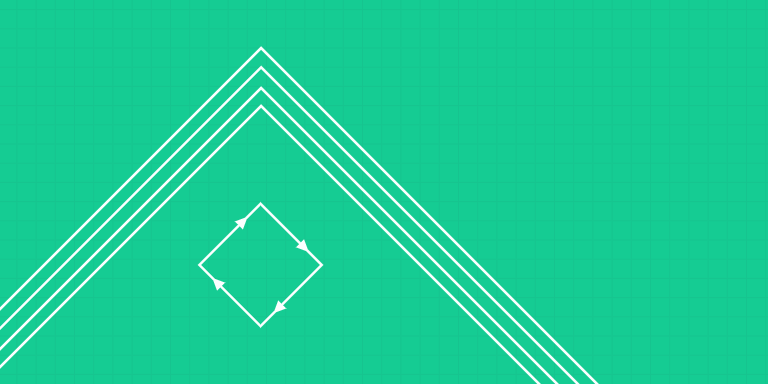
Give the GLSL for this background, as a Shadertoy shader.

```glsl
// Flat green ground with a faint square grid, four nested white chevrons and
// a diamond whose sides carry clockwise arrowheads. All shapes are distance
// functions in units of the canvas height, with the origin at lower left.

// Coverage of a shape from its signed distance, softened over one pixel
float fill(float dist) {
    return clamp(0.5 - dist * iResolution.y, 0.0, 1.0);
}

// Distance to the nearest line of a grid with cells of 0.05
float gridDistance(vec2 p) {
    vec2 toLine = abs(fract(p / 0.05 - vec2(0.88, 0.5) + 0.5) - 0.5) * 0.05;
    return min(toLine.x, toLine.y);
}

// Nested right-angled chevrons, slightly uneven in spacing
float chevrons(vec2 p, float halfStroke) {
    float height = p.y + abs(p.x - 0.680);
    float dist = 1e3;
    for (int i = 0; i < 4; i++) {
        float apex = 0.875 - 0.0503 * float(i) - (i == 2 ? 0.0035 : 0.0);
        dist = min(dist, abs(height - apex) * 0.7071);
    }
    return dist - halfStroke;
}

// Diamond outline with one arrowhead per side
float arrowDiamond(vec2 p, float halfStroke) {
    const float halfSide = 0.1126;

    // Turn by 45 degrees, then fold all four sides onto the top one
    vec2 q = vec2(p.x + p.y, p.y - p.x) * 0.7071;
    if (abs(q.x) > abs(q.y)) q = vec2(-q.y, q.x);
    if (q.y < 0.0) q = -q;
    float across = abs(q.y - halfSide);

    // Triangle that widens behind its tip
    float behind = 0.58 * halfSide - q.x;
    float head = max(behind - 0.0325, (across - 0.456 * behind) / 1.099);
    return min(across - halfStroke, head);
}

void mainImage(out vec4 fragColor, in vec2 fragCoord) {
    vec2 p = fragCoord / iResolution.y;
    const float halfStroke = 0.0033;

    // Ground and grid
    vec3 green = vec3(0.083, 0.800, 0.576);
    vec3 gridGreen = vec3(0.085, 0.770, 0.560);
    vec3 color = mix(green, gridGreen, fill(gridDistance(p) - 0.0013));

    // White line work
    float lines = min(chevrons(p, halfStroke),
                      arrowDiamond(p - vec2(0.6785, 0.310), halfStroke));
    color = mix(color, vec3(0.99, 1.0, 1.0), fill(lines));

    fragColor = vec4(color, 1.0);
}
```
